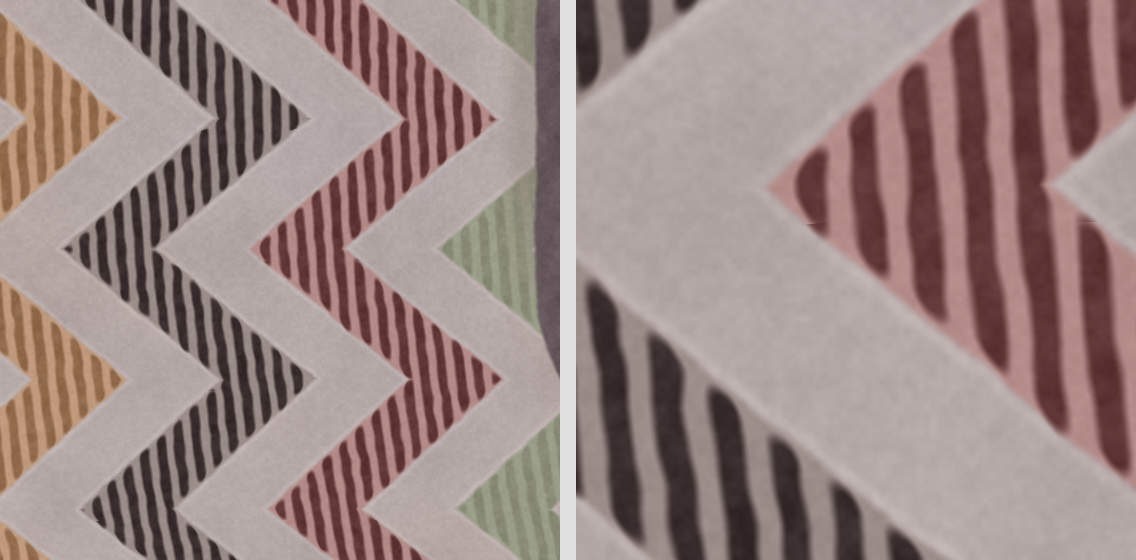
Left: the whole. Right: its middle third, enlarged.
Write a WebGL 2 fragment shader that draws this pattern.

```glsl
#version 300 es
precision highp float;
uniform vec2 u_resolution;
out vec4 fragColor;

#define BAND_SPACING 0.336
#define BAND_HALF_WIDTH 0.081
#define ZIG_PERIOD 0.465
#define ZIG_AMPLITUDE 0.137
#define ZIG_TIP 0.212
#define STRIPE_PERIOD 0.0325
#define STRIPE_FILL 0.54
#define END_RADIUS 0.008
#define SOFTNESS 0.0035
#define WOBBLE 0.004
#define GRAIN 0.05

const vec3 GROUND = vec3(0.705, 0.655, 0.645);
const vec3 BORDER = vec3(0.39, 0.335, 0.35);
const vec3 EDGE_TAPE = vec3(0.56, 0.51, 0.47);

float hash(vec2 p) {
    vec3 q = fract(vec3(p.xyx) * 0.1031);
    q += dot(q, q.yzx + 33.33);
    return fract((q.x + q.y) * q.z);
}

float noise(vec2 p) {
    vec2 i = floor(p), f = fract(p);
    f = f * f * (3.0 - 2.0 * f);
    return mix(mix(hash(i), hash(i + vec2(1, 0)), f.x),
               mix(hash(i + vec2(0, 1)), hash(i + vec2(1, 1)), f.x), f.y);
}

float fbm(vec2 p) {
    float sum = 0.0, gain = 0.5;
    for (int i = 0; i < 4; i++) {
        sum += gain * noise(p);
        p = p * 2.03 + 17.0;
        gain *= 0.5;
    }
    return sum / 0.9375;
}

// Coverage of a shape from its signed distance
float cover(float d) {
    float soft = max(SOFTNESS, 0.8 / u_resolution.y);
    return 1.0 - smoothstep(-soft, soft, d);
}

// Intersection of two distances with rounded corners
float roundedAnd(float a, float b, float r) {
    vec2 q = vec2(a, b) + r;
    return length(max(q, 0.0)) + min(max(q.x, q.y), 0.0) - r;
}

void bandColours(float band, out vec3 yarn, out vec3 gap) {
    if (band < 0.5)      { yarn = vec3(0.56, 0.41, 0.29); gap = vec3(0.76, 0.60, 0.48); }
    else if (band < 1.5) { yarn = vec3(0.22, 0.17, 0.17); gap = vec3(0.60, 0.545, 0.53); }
    else if (band < 2.5) { yarn = vec3(0.37, 0.205, 0.21); gap = vec3(0.71, 0.54, 0.53); }
    else                 { yarn = vec3(0.51, 0.51, 0.43); gap = vec3(0.60, 0.62, 0.53); }
}

void main() {
    vec2 uv = gl_FragCoord.xy / u_resolution;
    float down = 1.0 - uv.y;

    // Uneven weave
    vec2 warp = vec2(noise(uv * 45.0), noise(uv * 45.0 + 70.0)) - 0.5;
    vec2 p = vec2(uv.x, down) + WOBBLE * warp;

    // Zigzag bands, drifting sideways with height
    float zig = abs(fract((p.y - ZIG_TIP) / ZIG_PERIOD) - 0.5) * 4.0 - 1.0;
    float drift = 0.098 * (p.y - 0.325) * (p.y - 0.325);
    float across = p.x + 0.006 - drift - ZIG_AMPLITUDE * zig;
    float band = clamp(round(across / BAND_SPACING), 0.0, 3.0);
    float slope = 4.0 * ZIG_AMPLITUDE / ZIG_PERIOD;
    float bandDist = (abs(across - band * BAND_SPACING) - BAND_HALF_WIDTH)
                   * inversesqrt(1.0 + slope * slope);

    // Leaning stripes with ragged round ends
    float sway = 0.004 * (noise(vec2(p.x * 9.0, p.y * 7.0)) - 0.5);
    float column = (p.x - 0.002 - 0.092 * p.y * p.y + sway) / STRIPE_PERIOD;
    float stripe = round(column);
    float ragged = 0.005 * (hash(vec2(stripe, band + floor(p.y * 4.3))) - 0.5);
    float fill = STRIPE_FILL + 0.08 * (noise(vec2(stripe * 3.7, p.y * 14.0)) - 0.5);
    float stripeDist = (abs(column - stripe) - 0.5 * fill) * STRIPE_PERIOD;
    float yarnDist = roundedAnd(stripeDist, bandDist + ragged, END_RADIUS);

    // Ground, with a pale carved rim along each band
    float mottle = fbm(uv * 9.0) - 0.5;
    vec3 colour = GROUND + 0.07 * mottle;
    colour += vec3(-0.008, 0.0, 0.014) * (noise(uv * 4.0 + 9.0) - 0.3);
    float rim = exp(-pow((bandDist - 0.007) / 0.004, 2.0));
    colour += 0.035 * rim;

    // Worn strip beside the border
    float borderX = 0.957 + 0.07 * smoothstep(0.54, 0.78, down)
                  + 0.008 * (fbm(vec2(down * 22.0, 3.0)) - 0.5);
    float tape = smoothstep(0.07, 0.02, borderX - uv.x) * (1.0 - smoothstep(0.3, 0.6, down));
    colour = mix(colour, EDGE_TAPE, 0.35 * tape);

    // Bands
    vec3 yarn, gap;
    bandColours(band, yarn, gap);
    float faded = band > 2.5 ? 0.75 - 0.35 * tape : 1.0;
    colour = mix(colour, mix(gap, EDGE_TAPE, 0.6 * tape), cover(bandDist - 0.002) * 0.95);
    yarn += 0.09 * (fbm(uv * 60.0) - 0.5);
    colour = mix(colour, yarn, cover(yarnDist) * faded);

    // Dark border at the right
    vec3 border = BORDER + 0.13 * (fbm(uv * vec2(34.0, 24.0) + 5.0) - 0.5);
    colour = mix(colour, border, cover((borderX - uv.x) * 0.7));

    // Pile grain
    colour += GRAIN * (fbm(uv * 130.0) - 0.5) + 0.02 * (noise(uv * 260.0) - 0.5);
    fragColor = vec4(clamp(colour, 0.0, 1.0), 1.0);
}
```
